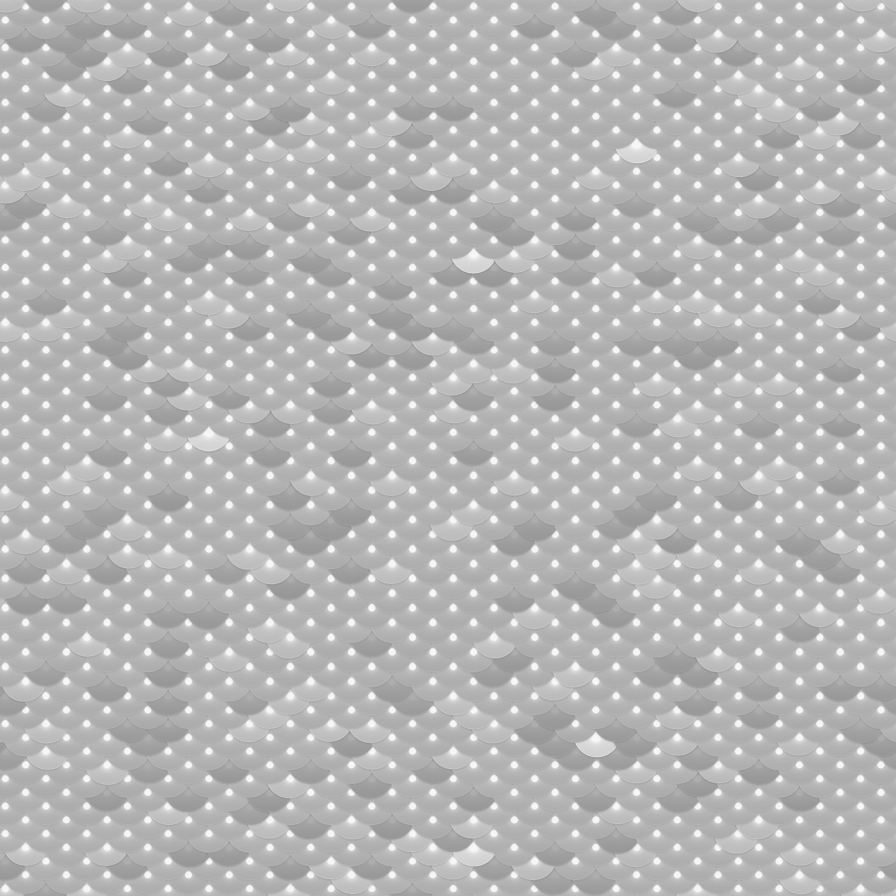
A WebGL 2 fragment shader for this pattern:

```glsl
#version 300 es
precision highp float;
// Grey overlapping sequin scales, each with a white bead, some tilted dark or light.

uniform vec2 u_resolution;
out vec4 fragColor;

const float COLUMNS = 22.0;
const float ROWS = 64.0;
const float ROW_STEP = 0.344;     // row spacing, in column widths
const float SCALE_RADIUS = 0.573;
const float BEAD_RADIUS = 0.088;
const float BEAD_DROP = 0.095;    // bead centre below the disc centre

float hash(vec2 p) {
    vec3 q = fract(vec3(p.xyx) * vec3(0.1031, 0.1030, 0.0973));
    q += dot(q, q.yzx + 33.33);
    return fract((q.x + q.y) * q.z);
}

// Layered sines that gather the tilted scales into loose groups, -1 to 1
float clusters(vec2 cell) {
    vec2 a = 6.28319 * cell / vec2(COLUMNS, ROWS);
    return 0.5 * sin(3.0 * a.x + 2.0 * a.y) + 0.5 * sin(2.0 * a.x - 5.0 * a.y + 1.3);
}

// Row coordinate from the top; rows stretch slightly below the middle
float rowCoordinate(float depth) {
    return (depth - 0.007) * 65.2 - 1.2 * clamp((depth - 0.499) / 0.28, 0.0, 1.0);
}

// Soft-edged fill of a signed distance
float fill(float dist, float blur) {
    return 1.0 - smoothstep(-blur, blur, dist);
}

// Paints one scale over the tone; d is the offset from its bead, y down
float paintScale(float tone, vec2 d, vec2 cell, float blur) {
    float pick = hash(cell + 7.0);
    float group = clusters(cell);
    float dark = step(pick, 0.135 + 0.05 * group);
    float light = step(0.87 - 0.04 * group, pick);
    float flash = step(0.992, pick);
    float tilted = max(dark, light);

    // Tilted scales sit a little off their place
    vec2 shift = vec2(hash(cell + 31.0), hash(cell + 59.0)) - 0.5;
    vec2 centre = vec2(0.0, -BEAD_DROP) + tilted * shift * vec2(0.09, 0.05);
    float edge = length(d - centre) - SCALE_RADIUS;

    // Thin shadow cast on the scales beneath
    float shadow = 1.0 - smoothstep(0.0, 0.06, edge);
    tone *= 1.0 - (0.04 + 0.04 * tilted) * shadow;

    // Face shading, falling off towards the lower rim
    float face = 0.695 + 0.02 * (hash(cell + 83.0) - 0.5);
    face += -0.075 * dark + 0.055 * light + 0.09 * flash;
    float fall = smoothstep(-0.05, 0.48, d.y);
    face += mix(0.025, -0.02, fall);

    // Pale rim line
    float rim = fill(abs(edge + 0.016) - 0.006, max(blur, 0.012));
    face += (0.035 + 0.02 * light) * rim;

    // Bead with a soft halo, dull on dark scales
    float r = length(d);
    float halo = exp(-r * r / 0.018);
    face += mix(0.12 + 0.06 * light, 0.025, dark) * halo;
    float bead = fill(r - BEAD_RADIUS, max(blur, 0.02));
    face = mix(face, mix(0.965, 0.68, dark), bead);

    return mix(tone, face, fill(edge, blur));
}

void main() {
    vec2 uv = gl_FragCoord.xy / u_resolution;
    float blur = 0.7 * COLUMNS / min(u_resolution.x, u_resolution.y);
    float row = rowCoordinate(1.0 - uv.y);
    float tone = 0.69;

    // Lower rows first, so that upper rows overlap them
    for (int i = 2; i >= -2; i--) {
        float k = floor(row) + float(i);
        float x = uv.x * COLUMNS - 0.63 - 0.5 * mod(k, 2.0);
        for (int j = 0; j < 2; j++) {
            float column = floor(x) + float(j);
            vec2 d = vec2(x - column, (row - k) * ROW_STEP);
            vec2 cell = mod(vec2(column, k), vec2(COLUMNS, ROWS));
            tone = paintScale(tone, d, cell, blur);
        }
    }
    fragColor = vec4(vec3(clamp(tone, 0.0, 1.0)), 1.0);
}
```
